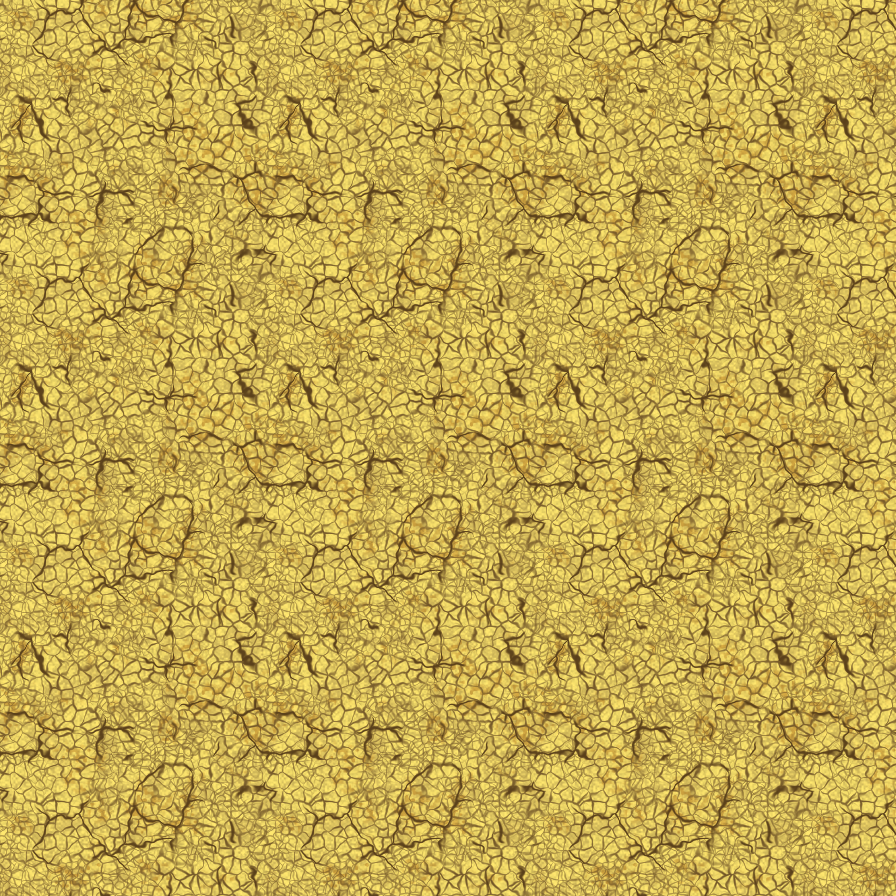
A three.js fragment shader for this texture:

```glsl
varying vec2 vUv;

#define TILES 3.34
#define PLATES 23.0
#define SMALL_PLATES 38.0
#define FISSURES 6.0
#define CRACK_WIDTH 0.0018
#define FISSURE_WIDTH 0.0027
#define LIGHT_CLAY vec3(0.95, 0.86, 0.41)
#define DULL_CLAY vec3(0.86, 0.76, 0.37)
#define OCHRE vec3(0.76, 0.58, 0.21)
#define CRACK_BROWN vec3(0.43, 0.32, 0.15)
#define FISSURE_BROWN vec3(0.34, 0.24, 0.10)

float hash(vec2 p) {
  return fract(sin(dot(p, vec2(127.1, 311.7))) * 43758.5453);
}

vec2 hash2(vec2 p) {
  return vec2(hash(p), hash(p + 57.3));
}

// Value noise that repeats after n cells
float noise(vec2 uv, float n) {
  vec2 p = uv * n;
  vec2 i = floor(p);
  vec2 f = fract(p);
  f = f * f * (3.0 - 2.0 * f);
  vec2 a = mod(i, n);
  vec2 b = mod(i + 1.0, n);
  return mix(mix(hash(a), hash(vec2(b.x, a.y)), f.x),
             mix(hash(vec2(a.x, b.y)), hash(b), f.x), f.y);
}

float fbm(vec2 uv, float n) {
  float sum = 0.0;
  float amp = 0.533;
  for (int k = 0; k < 4; k++) {
    sum += amp * noise(uv + 0.37 * float(k), n);
    n *= 2.0;
    amp *= 0.5;
  }
  return sum;
}

// Voronoi plates: x = distance to the edge in canvas units, y = plate random
vec2 plates(vec2 uv, float n) {
  vec2 p = uv * n;
  vec2 i = floor(p);
  vec2 f = fract(p);
  vec2 nearCell = vec2(0.0);
  vec2 nearest = vec2(0.0);
  float best = 8.0;
  for (int y = -1; y <= 1; y++) {
    for (int x = -1; x <= 1; x++) {
      vec2 g = vec2(float(x), float(y));
      vec2 r = g + hash2(mod(i + g, n)) - f;
      float d = dot(r, r);
      if (d < best) {
        best = d;
        nearest = r;
        nearCell = g;
      }
    }
  }
  float edge = 8.0;
  for (int y = -2; y <= 2; y++) {
    for (int x = -2; x <= 2; x++) {
      vec2 g = nearCell + vec2(float(x), float(y));
      vec2 r = g + hash2(mod(i + g, n)) - f;
      vec2 across = r - nearest;
      if (dot(across, across) > 0.0001) {
        edge = min(edge, dot(0.5 * (r + nearest), normalize(across)));
      }
    }
  }
  return vec2(edge / (n * TILES), hash(mod(i + nearCell, n) + 19.7));
}

float crack(float dist, float width) {
  return 1.0 - smoothstep(0.1 * width, width, dist);
}

void main() {
  vec2 uv = vUv * TILES;

  // Bend the plate outlines
  vec2 bend = vec2(fbm(uv, 7.0), fbm(uv + 0.53, 7.0)) - 0.5;
  vec2 ripple = vec2(noise(uv, 44.0), noise(uv + 0.41, 44.0)) - 0.5;
  vec2 bent = uv + 0.04 * bend + 0.014 * ripple;

  // Crack networks at three sizes
  vec2 plate = plates(bent, PLATES);
  vec2 small = plates(bent + 0.29, SMALL_PLATES);
  vec2 slab = plates(uv + 0.08 * bend + 0.018 * ripple, FISSURES);
  float wear = noise(uv + 0.71, 29.0);
  float fineness = smoothstep(0.42, 0.62, fbm(uv + 0.17, 9.0));
  float main_crack = crack(plate.x, CRACK_WIDTH * mix(0.65, 1.35, wear));
  float small_crack = crack(small.x, CRACK_WIDTH * 0.75);
  float open = smoothstep(0.45, 0.62, noise(uv + 0.23, 13.0));
  float fissure = open * crack(slab.x, FISSURE_WIDTH * mix(0.6, 1.2, wear));

  // Clay surface with dull plates, ochre specks and grain
  float grain = noise(uv, 130.0) - 0.5;
  float tone = fbm(uv + 0.61, 16.0) + 0.2 * (plate.y - 0.5) + 0.35 * grain;
  vec3 color = mix(DULL_CLAY, LIGHT_CLAY, smoothstep(0.25, 0.6, tone));
  float rough = smoothstep(0.5, 0.7, fbm(uv + 0.83, 11.0));
  float grit = smoothstep(0.45, 0.75, noise(uv + 0.31, 75.0));
  float halo = open * (1.0 - smoothstep(0.0, 0.006, slab.x));
  color = mix(color, OCHRE, clamp(rough * (0.1 + 0.7 * grit) + 0.35 * halo * wear, 0.0, 0.8));
  color *= 1.0 + 0.14 * grain;

  // Cracks over the clay
  color = mix(color, CRACK_BROWN, small_crack * mix(0.05, 0.5, fineness));
  color = mix(color, CRACK_BROWN, main_crack * mix(0.45, 1.0, wear) * mix(1.0, 0.6, fineness));
  color = mix(color, FISSURE_BROWN, 0.95 * fissure);

  gl_FragColor = vec4(color, 1.0);
}
```
